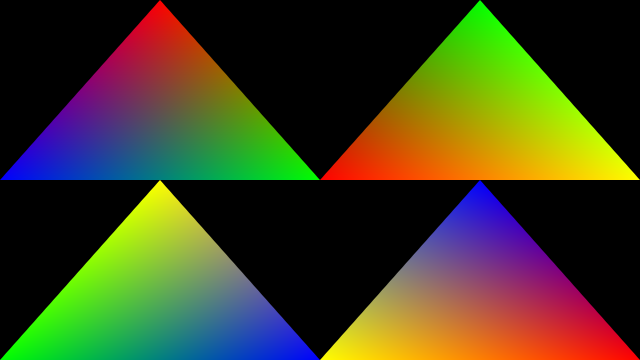
A WebGL 2 fragment shader for this background:

```glsl
#version 300 es
precision highp float;
// Four triangles in a two by two grid, each blending three corner colours on black.

uniform vec2 u_resolution;
out vec4 fragColor;

// Colour cycle: red, green, yellow, blue
vec3 cornerColor(float index) {
    float k = mod(index, 4.0);
    if (k < 0.5) return vec3(1.0, 0.0, 0.0);
    if (k < 1.5) return vec3(0.0, 1.0, 0.0);
    if (k < 2.5) return vec3(1.0, 1.0, 0.0);
    return vec3(0.0, 0.0, 1.0);
}

void main() {
    // Split the canvas into cells, numbered in reading order from the top left
    vec2 grid = 2.0 * gl_FragCoord.xy / u_resolution;
    vec2 cell = floor(grid);
    vec2 p = fract(grid);
    float index = cell.x + 2.0 * (1.0 - cell.y);

    // Barycentric weights of the left, apex and right corners
    float left = 1.0 - p.x - 0.5 * p.y;
    float apex = p.y;
    float right = p.x - 0.5 * p.y;

    // Neighbouring colours of the cycle meet in each triangle
    vec3 color = max(left, 0.0) * cornerColor(index + 3.0)
               + apex * cornerColor(index)
               + max(right, 0.0) * cornerColor(index + 1.0);

    // Smooth the slanted sides over one pixel
    float pixel = length(vec2(2.0, 1.0) / u_resolution);
    float coverage = clamp(min(left, right) / pixel + 0.5, 0.0, 1.0);
    fragColor = vec4(color * coverage, 1.0);
}
```
